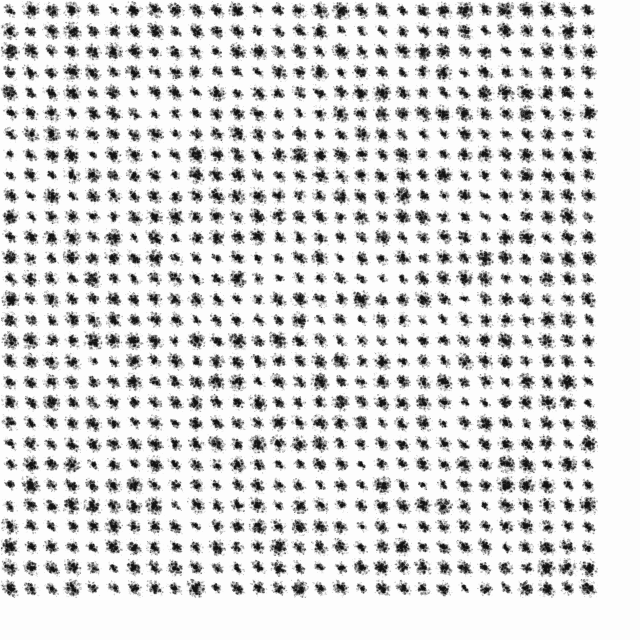
A WebGL 2 fragment shader for this pattern:

```glsl
#version 300 es
precision highp float;

#define PITCHES 31.0       // grid pitches across the canvas
#define DOTS 29.0          // dots per row and per column
#define SIZE_MIN 0.62
#define SIZE_MAX 1.36
#define CORE_RADIUS 0.04   // in pitches
#define HALO_RADIUS 0.38
#define JITTER 0.07
#define LUMP_AMOUNT 0.28
#define GRAIN_AMOUNT 0.15
#define PAPER vec3(0.992)
#define INK vec3(0.07)

uniform vec2 u_resolution;
out vec4 fragColor;

vec2 hash22(vec2 p) {
    vec3 q = fract(p.xyx * vec3(0.1031, 0.1030, 0.0973));
    q += dot(q, q.yzx + 33.33);
    return fract((q.xx + q.yz) * q.zy);
}

// Cellular noise: distance to the nearest scattered point
float cellular(vec2 p) {
    vec2 cell = floor(p);
    vec2 local = fract(p);
    float nearest = 8.0;
    for (int y = -1; y <= 1; y++) {
        for (int x = -1; x <= 1; x++) {
            vec2 offset = vec2(x, y);
            vec2 toPoint = offset + hash22(cell + offset) - local;
            nearest = min(nearest, dot(toPoint, toPoint));
        }
    }
    return sqrt(nearest);
}

// Ink coverage of one ragged dot; y runs downwards
float blot(vec2 grid) {
    vec2 id = floor(grid);
    vec2 p = fract(grid) - 0.5;
    float inCell = 1.0 - smoothstep(0.42, 0.5, max(abs(p.x), abs(p.y)));

    // Individual position, size and diagonal stretch
    vec2 seed = hash22(id + 71.0);
    vec2 shape = hash22(id + 157.0);
    float growth = 0.5 * (seed.x + shape.x);
    float size = mix(SIZE_MIN, SIZE_MAX, growth);
    float stretch = mix(1.28, 1.04, growth) + 0.16 * (shape.y - 0.5);
    p -= JITTER * (hash22(id + 19.0) - 0.5);
    vec2 diagonal = vec2(p.x + p.y, p.x - p.y) * 0.7071;
    float radius = length(diagonal * vec2(1.0 / stretch, stretch)) / size;

    // Coarse lumps and fine grain roughen the outline
    radius += LUMP_AMOUNT * (cellular(grid * 5.0 + 3.7) - 0.45);
    radius += GRAIN_AMOUNT * (cellular(grid * 9.0 + 41.3) - 0.45);
    return (1.0 - smoothstep(CORE_RADIUS, HALO_RADIUS, radius)) * inCell;
}

void main() {
    vec2 uv = gl_FragCoord.xy / u_resolution;
    vec2 grid = vec2(uv.x, 1.0 - uv.y) * PITCHES;

    // The last columns and rows stay blank
    float coverage = max(grid.x, grid.y) < DOTS ? blot(grid) : 0.0;
    fragColor = vec4(mix(PAPER, INK, coverage), 1.0);
}
```
